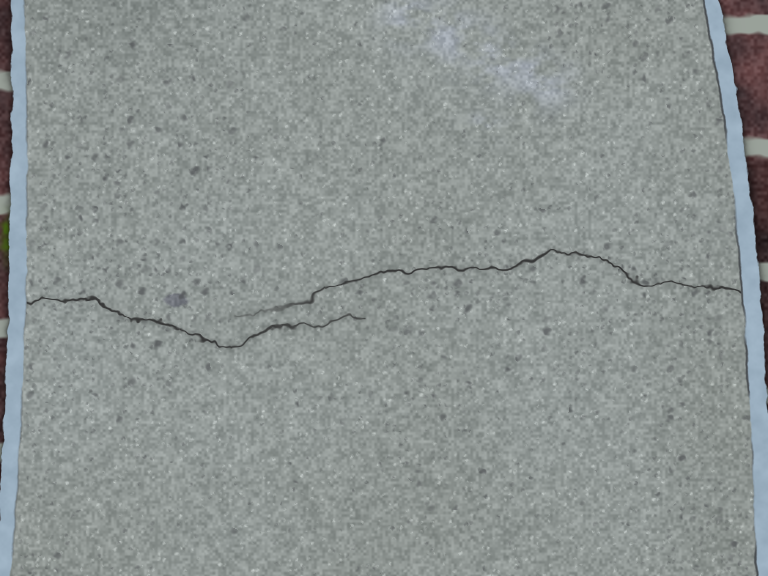
A Shadertoy shader for this texture:

```glsl
// Weathered concrete slab with two wandering cracks, pale mortar strips and brick edges.

float hash(vec2 p) {
    vec3 q = fract(p.xyx * vec3(0.1031, 0.1030, 0.0973));
    q += dot(q, q.yzx + 33.33);
    return fract((q.x + q.y) * q.z);
}

float noise(vec2 p) {
    vec2 cell = floor(p), f = fract(p);
    f = f * f * (3.0 - 2.0 * f);
    return mix(mix(hash(cell), hash(cell + vec2(1, 0)), f.x),
               mix(hash(cell + vec2(0, 1)), hash(cell + vec2(1, 1)), f.x), f.y);
}

float fbm(vec2 p) {
    float sum = 0.0, weight = 0.5;
    for (int i = 0; i < 4; i++) {
        sum += weight * noise(p);
        p = p * 2.07 + 17.3;
        weight *= 0.5;
    }
    return sum / 0.9375;
}

// Soft elliptical spot: 1 at the center, fading outward.
float blob(vec2 p, vec2 center, vec2 radius) {
    vec2 d = (p - center) / radius;
    return exp(-dot(d, d));
}

float segmentDistance(vec2 p, vec2 a, vec2 b) {
    vec2 ap = p - a, ab = b - a;
    return length(ap - ab * clamp(dot(ap, ab) / dot(ab, ab), 0.0, 1.0));
}

float pathDistance(vec2 p, vec2 path[12]) {
    float d = 10.0;
    for (int i = 0; i < 11; i++) d = min(d, segmentDistance(p, path[i], path[i + 1]));
    return d;
}

float stroke(float d, float halfWidth, float px) {
    return 1.0 - smoothstep(halfWidth - px, halfWidth + px, d);
}

// Sparse irregular spots, one candidate per jittered grid cell.
float spots(vec2 p, float scale, float density, float px) {
    vec2 q = p * scale + 0.35 * (noise(p * scale * 3.0) - 0.5);
    vec2 cell = floor(q);
    vec2 center = 0.3 + 0.4 * vec2(hash(cell + 3.7), hash(cell + 91.2));
    float radius = mix(0.1, 0.28, hash(cell + 45.1));
    float strength = mix(0.35, 1.0, hash(cell + 62.8));
    float soft = 0.08 + px * scale;
    float disc = 1.0 - smoothstep(radius - soft, radius + soft, length(fract(q) - center));
    return disc * strength * step(hash(cell), density);
}

vec3 concrete(vec2 p, float px) {
    vec3 color = mix(vec3(0.535, 0.56, 0.545), vec3(0.59, 0.62, 0.615), fbm(p * 3.0));
    color -= 0.04 * blob(p, vec2(0.2, 1.0), vec2(0.22, 0.1));

    // Bluish white stains and one slate patch
    float streak = segmentDistance(p, vec2(0.71, 0.97), vec2(0.95, 0.86));
    float stain = exp(-pow(streak / 0.045, 2.0)) + blob(p, vec2(0.85, 0.78), vec2(0.045, 0.02));
    stain *= smoothstep(0.3, 0.7, fbm(p * vec2(22.0, 34.0)));
    color = mix(color, vec3(0.67, 0.70, 0.75), 0.75 * min(stain, 1.0));
    float slate = blob(p, vec2(0.304, 0.477), vec2(0.026, 0.014)) + 0.5 * (fbm(p * 70.0) - 0.5);
    color = mix(color, vec3(0.38, 0.39, 0.43), 0.75 * smoothstep(0.4, 0.7, slate));

    // Sand grain, pale chips and dark pits
    color += 0.13 * (noise(p * 210.0) - 0.5) + 0.07 * (noise(p * 90.0 + 8.0) - 0.5);
    color += 0.16 * spots(p + 4.1, 105.0, 0.16, px);
    float cluster = blob(p, vec2(0.83, 0.505), vec2(0.09, 0.04));
    float density = 0.26 * smoothstep(0.25, 0.75, fbm(p * 4.0 + 5.0)) + 0.35 * cluster;
    float pits = max(spots(p, 46.0, density, px), 0.75 * spots(p + 2.3, 88.0, density + 0.05, px));
    return mix(color, vec3(0.31, 0.32, 0.33), 0.72 * pits);
}

vec3 brick(vec2 p, bool rightSide) {
    vec3 color = mix(vec3(0.20, 0.16, 0.17), vec3(0.43, 0.29, 0.29), fbm(p * 24.0));
    color *= rightSide ? mix(0.75, 1.08, smoothstep(0.7, 0.76, p.y)) : 0.95;
    color += 0.12 * (noise(p * 170.0) - 0.5);
    // Evenly spaced joints, staggered between the sides
    float row = p.y - (rightSide ? 0.098 : 0.0) + 0.008 * (noise(p * 60.0) - 0.5);
    float joint = abs(mod(row + 0.1075, 0.215) - 0.1075);
    color = mix(color, vec3(0.60, 0.63, 0.60), 1.0 - smoothstep(0.012, 0.020, joint));
    float moss = blob(p, vec2(0.014, 0.59), vec2(0.014, 0.035)) * noise(p * 100.0);
    return mix(color, vec3(0.30, 0.42, 0.10), min(1.5 * moss, 1.0));
}

void mainImage(out vec4 fragColor, in vec2 fragCoord) {
    float px = 1.0 / iResolution.y;
    vec2 p = fragCoord * px;
    p.x *= (4.0 / 3.0) * iResolution.y / iResolution.x;
    vec3 color = concrete(p, px);

    // Cracks
    vec2 lowerPath[12] = vec2[12](
        vec2(0.043, 0.477), vec2(0.148, 0.481), vec2(0.200, 0.463), vec2(0.226, 0.444),
        vec2(0.278, 0.441), vec2(0.312, 0.430), vec2(0.330, 0.417), vec2(0.401, 0.396),
        vec2(0.469, 0.429), vec2(0.556, 0.437), vec2(0.608, 0.455), vec2(0.634, 0.448));
    vec2 upperPath[12] = vec2[12](
        vec2(0.408, 0.455), vec2(0.460, 0.458), vec2(0.538, 0.479), vec2(0.564, 0.500),
        vec2(0.660, 0.524), vec2(0.764, 0.536), vec2(0.885, 0.530), vec2(0.955, 0.566),
        vec2(1.042, 0.550), vec2(1.120, 0.507), vec2(1.198, 0.507), vec2(1.290, 0.495));
    vec2 jag = vec2(noise(p * 55.0), noise(p * 55.0 + 31.0)) - 0.5;
    vec2 warped = p + 0.011 * jag + 0.004 * (noise(p * 150.0) - 0.5);
    float lower = pathDistance(warped, lowerPath), upper = pathDistance(warped, upperPath);
    float halfWidth = mix(0.0010, 0.0026, noise(p * 28.0));
    float lowerInk = stroke(lower, halfWidth, px) * mix(1.0, 0.7, smoothstep(0.4, 0.6, p.x));
    float upperInk = stroke(upper, halfWidth, px) * mix(0.3, 1.0, smoothstep(0.45, 0.58, p.x));
    color *= 1.0 - 0.13 * exp(-min(lower, upper) / 0.006);
    color = mix(color, vec3(0.19, 0.19, 0.19), 0.9 * max(lowerInk, upperInk));

    // Curved mortar strips: positive distances lie outward
    float v = p.y, v3 = v * v * v;
    bool rightSide = p.x > 0.667;
    float ragged = 0.007 * (fbm(p * 38.0) - 0.5);
    float inner = rightSide ? p.x - (1.314 - 0.036 * v - 0.058 * v3)
                            : 0.018 + 0.085 * v - 0.061 * v * v - p.x;
    float outer = rightSide ? p.x - (1.345 - 0.035 * v - 0.0635 * v3)
                            : -0.007 + 0.062 * v - 0.036 * v * v - p.x;
    inner += ragged;
    outer += 1.6 * ragged;
    vec3 mortar = vec3(0.60, 0.68, 0.745) + 0.09 * (fbm(p * 45.0) - 0.5);
    color = mix(color, mortar, smoothstep(-px, px, inner));
    float seam = stroke(abs(inner), 0.0018, px) * smoothstep(0.25, 0.6, noise(p * vec2(8.0, 14.0)));
    color = mix(color, vec3(0.24, 0.25, 0.26), seam * (rightSide ? 0.85 : 0.3));

    // Bricks with a shaded edge
    vec3 paving = brick(p, rightSide) * (1.0 - 0.5 * exp(-max(outer, 0.0) / 0.006));
    color = mix(color, paving, smoothstep(-px, px, outer));
    fragColor = vec4(clamp(color, 0.0, 1.0), 1.0);
}
```
